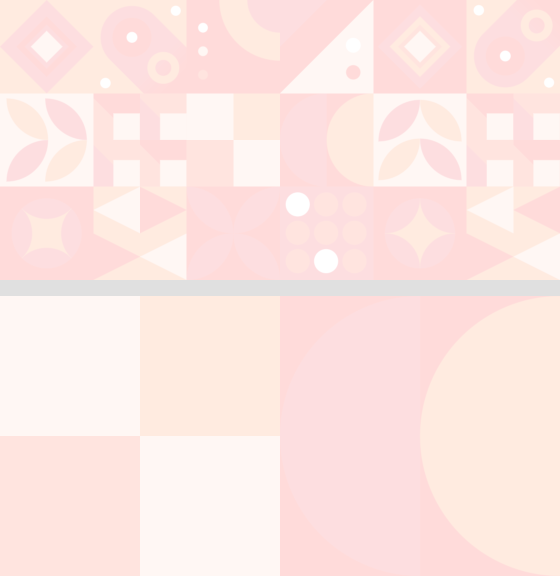
Top: the whole. Bottom: its middle third, enlarged.
Reproduce this pattern procedurally as a Shadertoy shader.

```glsl
const vec3 ROSE = vec3(1.0, 0.86, 0.855);
const vec3 BLUSH = vec3(0.992, 0.872, 0.88);
const vec3 PEACH = vec3(1.0, 0.895, 0.875);
const vec3 CREAM = vec3(1.0, 0.92, 0.878);
const vec3 PALE = vec3(1.0, 0.967, 0.955);
const vec3 WHITE = vec3(1.0);

// Blends ink over the base where the distance is negative
void paint(inout vec3 base, vec3 ink, float d) {
    base = mix(base, ink, clamp(0.5 - d * iResolution.y / 3.0, 0.0, 1.0));
}

float disc(vec2 p, float r) { return length(p) - r; }
float box(vec2 p, vec2 size) { p = abs(p) - size; return max(p.x, p.y); }
float diamond(vec2 p, float r) { return (abs(p.x) + abs(p.y) - r) * 0.7071; }

// Leaf with tips at the origin and at (s, s)
float leaf(vec2 p, float s) {
    return max(disc(p - vec2(s, 0.0), s), disc(p - vec2(0.0, s), s));
}

float star(vec2 p, float r) {
    p = abs(p);
    return max(r - length(p - r), max(p.x, p.y) - r);
}

// Triangle in a unit cell with its tip at the left edge
float wedge(vec2 p) { return (abs(p.y - 0.5) - 0.5 * p.x) * 0.45; }

vec3 nestedDiamonds(vec2 p, bool alt) {
    p -= 0.5;
    vec3 c = alt ? ROSE : CREAM;
    paint(c, BLUSH, diamond(p, alt ? 0.45 : 0.5));
    paint(c, alt ? CREAM : ROSE, diamond(p, 0.325));
    paint(c, alt ? PEACH : BLUSH, diamond(p, 0.235));
    paint(c, PALE, diamond(p, 0.17));
    return c;
}

vec3 capsule(vec2 p, bool alt) {
    if (alt) p.y = 1.0 - p.y;
    vec3 c = CREAM;
    vec2 k = p - vec2(0.414, 0.4);
    float along = max(dot(k, vec2(0.5)), 0.0);
    paint(c, mix(BLUSH, ROSE, smoothstep(0.2, 0.5, along)), disc(k - along, 0.336));
    paint(c, ROSE, disc(k, 0.21));
    paint(c, WHITE, disc(k, 0.058));
    paint(c, CREAM, abs(disc(p - vec2(0.75, 0.727), 0.128)) - 0.043);
    paint(c, WHITE, disc(p - vec2(0.883, 0.115), 0.054));
    paint(c, WHITE, disc(p - vec2(0.13, 0.89), 0.056));
    return c;
}

vec3 cornerArc(vec2 p) {
    vec3 c = ROSE;
    paint(c, CREAM, disc(p - vec2(1.0, 0.0), 0.65));
    paint(c, BLUSH, disc(p - vec2(1.0, 0.0), 0.35));
    for (int i = 0; i < 3; i++) {
        vec3 ink = i == 0 ? WHITE : i == 1 ? PALE : PEACH;
        paint(c, ink, disc(p - vec2(0.175, 0.297 + 0.252 * float(i)), 0.052));
    }
    return c;
}

vec3 diagonalSplit(vec2 p) {
    vec3 c = ROSE;
    paint(c, BLUSH, (p.x + p.y - 0.5) * 0.7071);
    paint(c, PALE, (1.0 - p.x - p.y) * 0.7071);
    paint(c, WHITE, disc(p - vec2(0.785, 0.485), 0.08));
    paint(c, ROSE, disc(p - vec2(0.785, 0.775), 0.077));
    return c;
}

vec3 leaves(vec2 p, bool alt) {
    if (alt) p = vec2(1.0 - p.y, p.x);
    vec3 c = PALE;
    bool top = p.y < 0.5;
    p.y = 0.5 - abs(p.y - 0.5);
    paint(c, top ? CREAM : BLUSH, leaf(p - vec2(0.07, 0.055), 0.445));
    paint(c, top ? BLUSH : CREAM, leaf(p - vec2(0.485, 0.055), 0.445));
    return c;
}

vec3 lattice(vec2 p) {
    vec2 cell = floor(p * 2.0), q = fract(p * 2.0);
    bool even = mod(cell.x + cell.y, 2.0) < 0.5;
    vec3 c = even ? ROSE : PEACH;
    paint(c, even ? PEACH : BLUSH, (q.x - q.y + 0.1) * 0.35);
    paint(c, PALE, box(q - 0.715, vec2(0.285)) * 0.5);
    return c;
}

vec3 triangles(vec2 p, bool alt) {
    vec2 cell = floor(p * 2.0), q = fract(p * 2.0);
    bool even = mod(cell.x + cell.y, 2.0) < 0.5;
    vec3 c = CREAM;
    if (!even && !(alt && cell.x > 0.5)) q.x = 1.0 - q.x;
    paint(c, even ? PALE : ROSE, wedge(q) * 0.5 * 2.0);
    return c;
}

vec3 dotGrid(vec2 p) {
    vec3 c = BLUSH;
    for (int i = 0; i < 9; i++) {
        vec2 id = vec2(i % 3, i / 3);
        paint(c, i == 0 || i == 7 ? WHITE : PEACH, disc(p - 0.19 - 0.304 * id, 0.129));
    }
    return c;
}

vec3 tile(vec2 p, ivec2 id) {
    bool alt = id.x > 3;
    int kind = id.x % 4 + 4 * id.y;
    vec2 k = p - 0.5;
    vec3 c = ROSE;
    if (kind == 0) return nestedDiamonds(p, alt);
    if (kind == 1) return capsule(p, alt);
    if (kind == 2) return cornerArc(p);
    if (kind == 3) return diagonalSplit(p);
    if (kind == 4) return leaves(p, alt);
    if (kind == 5) return lattice(p);
    if (kind == 6) return k.x * k.y > 0.0 ? PALE : k.x > 0.0 ? CREAM : PEACH;
    if (kind == 7) {
        paint(c, BLUSH, max(disc(k, 0.5), k.x));
        paint(c, CREAM, disc(k - vec2(0.5, 0.0), 0.5));
    }
    if (kind == 8) {
        paint(c, BLUSH, disc(k, 0.375));
        if (!alt) k = mat2(0.7071, 0.7071, -0.7071, 0.7071) * k;
        paint(c, CREAM, star(k, 0.375));
    }
    if (kind == 9) return triangles(p, alt);
    if (kind == 10) paint(c, BLUSH, leaf(abs(k), 0.5));
    if (kind == 11) return dotGrid(p);
    return c;
}

void mainImage(out vec4 fragColor, in vec2 fragCoord) {
    vec3 sum = vec3(0.0);
    // Four samples smooth the seams between tiles
    for (int i = 0; i < 4; i++) {
        vec2 at = fragCoord + vec2(i % 2, i / 2) * 0.5 - 0.25;
        vec2 p = vec2(at.x, iResolution.y - at.y) * 3.0 / iResolution.y;
        sum += tile(fract(p), ivec2(floor(p)));
    }
    fragColor = vec4(sum / 4.0, 1.0);
}
```
